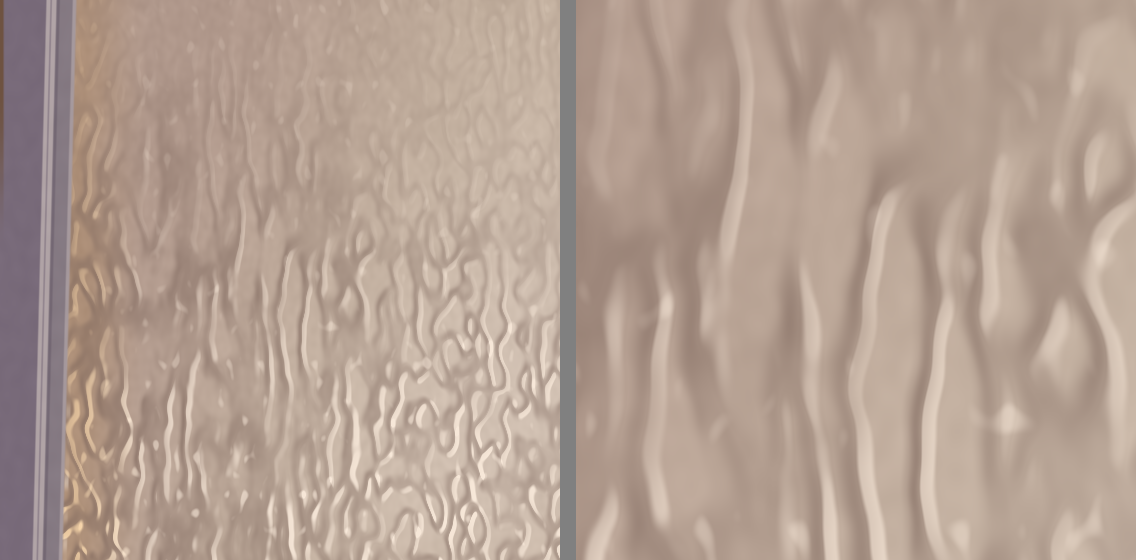
Left: the whole. Right: its middle third, enlarged.
Give the GLSL for this texture, as a three.js fragment shader.

```glsl
// Glossy wrinkled beige paint with vertical creases beside a mauve metal frame.
varying vec2 vUv;

const vec3 ROSE_BEIGE = vec3(0.70, 0.605, 0.555);
const vec3 WARM_BEIGE = vec3(0.75, 0.675, 0.605);
const vec3 PALE_GLOSS = vec3(0.83, 0.765, 0.71);
const vec3 OCHRE = vec3(0.67, 0.545, 0.44);
const vec3 CREASE = vec3(0.49, 0.40, 0.36);
const vec3 SHINE = vec3(0.98, 0.92, 0.86);
const vec3 MAUVE = vec3(0.47, 0.415, 0.475);
const vec3 GROOVE = vec3(0.52, 0.475, 0.51);
const vec3 RAIL = vec3(0.69, 0.64, 0.65);
const vec3 RUST = vec3(0.43, 0.32, 0.25);

vec2 hash2(vec2 p) {
  vec3 q = fract(p.xyx * vec3(0.1031, 0.1030, 0.0973));
  q += dot(q, q.yzx + 33.33);
  return fract((q.xx + q.yz) * q.zy);
}

float corner(vec2 cell, vec2 f, vec2 o) {
  return dot(hash2(cell + o) * 2.0 - 1.0, f - o);
}

// Gradient noise, roughly -0.7 to 0.7
float noise(vec2 p) {
  vec2 i = floor(p);
  vec2 f = p - i;
  vec2 u = f * f * f * (f * (f * 6.0 - 15.0) + 10.0);
  float low = mix(corner(i, f, vec2(0.0)), corner(i, f, vec2(1.0, 0.0)), u.x);
  float high = mix(corner(i, f, vec2(0.0, 1.0)), corner(i, f, vec2(1.0)), u.x);
  return mix(low, high, u.y);
}

// Soft bump: 1 at the centre, fading over the given radii
float glow(vec2 p, vec2 centre, vec2 radii) {
  vec2 d = (p - centre) / radii;
  return exp(-dot(d, d));
}

float band(float x, float left, float right, float soft) {
  return smoothstep(left - soft, left + soft, x)
       * (1.0 - smoothstep(right - soft, right + soft, x));
}

// Paint height: long strands in the middle, short grains towards the sides
float paintHeight(vec2 p, float strands) {
  vec2 q = p;
  q.x += 0.022 * noise(p * vec2(5.0, 4.0) + 7.0) + 0.007 * noise(p * vec2(16.0, 22.0));
  float strand = noise(q * vec2(24.0, 4.6) + 31.0);
  float grain = noise(q * vec2(31.0, 15.0) + 83.0);
  float n = mix(grain, strand, strands) + 0.09 * noise(q * vec2(58.0, 30.0));
  return smoothstep(0.0, 0.21, abs(n));
}

vec3 paint(vec2 p) {
  // Broad light and tint across the surface
  float gloss = glow(p, vec2(0.86, 0.18), vec2(0.42, 0.36));
  float side = glow(p, vec2(1.05, 0.58), vec2(0.30, 0.40));
  vec3 base = mix(ROSE_BEIGE, WARM_BEIGE, smoothstep(0.35, 0.95, p.x + 0.35 * (1.0 - p.y)));
  base = mix(base, PALE_GLOSS, clamp(0.75 * gloss + 0.55 * side, 0.0, 1.0));
  float ochre = 1.0 - smoothstep(0.13, 0.27, p.x + 0.03 * noise(p * 9.0));
  base = mix(base, OCHRE, 0.75 * ochre);
  base += 0.025 * noise(p * vec2(12.0, 7.0)) + 0.03 * noise(p * vec2(75.0, 50.0));

  // Relief lit from one side, calm at the top and upper right
  float strands = glow(p, vec2(0.41, 0.42), vec2(0.25, 0.80));
  strands = clamp(strands * 1.1 + 0.4 * noise(p * 6.0 + 11.0), 0.0, 1.0);
  float fade = p.y + 0.45 * max(p.x - 0.5, 0.0) + 0.15 * noise(p * 5.0 + 3.0);
  float relief = mix(0.22, 1.0, 1.0 - smoothstep(0.48, 0.96, fade));
  vec2 reach = vec2(0.0042, -0.0022);
  float h = paintHeight(p, strands);
  float slope = paintHeight(p + reach, strands) - paintHeight(p - reach, strands);
  float patchy = smoothstep(-0.32, 0.22, noise(p * vec2(15.0, 9.0) + 53.0));
  float dark = (1.0 - h) * (0.22 + 0.25 * patchy) + 0.30 * max(-slope, 0.0);
  vec3 col = mix(base, CREASE, clamp(dark * relief * (1.0 - 0.25 * gloss), 0.0, 0.85));

  // Wet highlights, strongest near the bottom
  float low = 1.0 - smoothstep(0.05, 0.62, p.y);
  float facet = smoothstep(0.12, 0.65, slope) * mix(0.35, 1.0, patchy);
  float shine = facet * relief * (0.34 + 0.48 * low + 0.15 * gloss);
  float fleck = smoothstep(0.25, 0.48, noise(p * vec2(52.0, 30.0) + 17.0));
  shine += fleck * (0.16 + 0.42 * low + 0.15 * gloss);
  vec3 tint = mix(SHINE, SHINE * vec3(1.0, 0.92, 0.78), ochre);
  return mix(col, tint, clamp(shine, 0.0, 0.95));
}

// Slanted frame; x is measured along its leaning edge
vec3 frame(float x, float y) {
  vec3 col = mix(MAUVE, GROOVE, smoothstep(0.083, 0.089, x));
  col = mix(col, RAIL, band(x, 0.083, 0.101, 0.002));
  col = mix(col, MAUVE, 0.55 * band(x, 0.090, 0.093, 0.0015));
  col = mix(col, MAUVE * 0.88, 0.6 * band(x, 0.102, 0.107, 0.002));
  col = mix(col, RAIL, 0.75 * band(x, 0.130, 0.138, 0.002));
  return col + 0.018 * noise(vec2(x * 45.0, y * 30.0));
}

void main() {
  vec2 p = vUv;
  float frameX = p.x + 0.025 * (1.0 - p.y);
  vec3 col = mix(frame(frameX, p.y), paint(p), smoothstep(0.134, 0.139, frameX));

  // Bright worn lip low on the frame and a rusty sliver at the upper left
  float wear = smoothstep(-0.1, 0.3, noise(vec2(3.0, p.y * 24.0))) * (1.0 - smoothstep(0.1, 0.4, p.y));
  col = mix(col, SHINE, 0.7 * wear * band(frameX, 0.137, 0.144, 0.002));
  float rust = (1.0 - smoothstep(0.004, 0.009, p.x)) * smoothstep(0.55, 0.85, p.y);
  col = mix(col, RUST, rust);
  gl_FragColor = vec4(col, 1.0);
}
```
